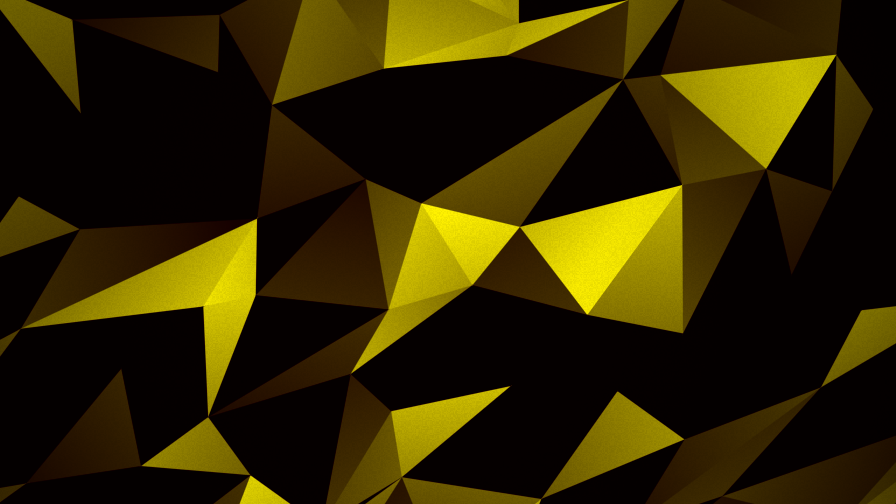
Reproduce this background procedurally as a Shadertoy shader.

```glsl
// Low-poly relief of yellow, brown and black facets.
// A jittered lattice, sheared more strongly towards the bottom, is cut into
// triangles; each gets a hashed brightness, a soft gradient and fine grain.

#define CELL 0.205       // lattice spacing, in canvas heights
#define JITTER 0.38      // vertex offset, in cells
#define SHEAR 1.0        // slant at the lower border
#define UNSHEAR 0.4      // how much the slant relaxes upwards
#define DARK_QUADS 0.22  // share of wholly black quads
#define DARK_TRIS 0.33   // share of black facets among the rest
#define PEAK 0.75        // brightness range of the lit facets
#define GRADIENT 0.25    // brightness change across a facet
#define FOCUS 0.18       // how much bright facets gather near the middle
#define VIGNETTE 0.32    // darkening towards the corners
#define GRAIN 0.035      // strength of the fine noise
#define SEED 7.0

float hash(vec2 p, float salt) {
    vec3 q = fract(vec3(p.xyx) * 0.1031 + (salt + SEED) * 0.1379);
    q += dot(q, q.yzx + 33.33);
    return fract((q.x + q.y) * q.z);
}

float cross2(vec2 a, vec2 b) { return a.x * b.y - a.y * b.x; }

// Horizontal shift of the lattice at height y
float slant(float y) { return SHEAR * (y - UNSHEAR * y * y); }

vec2 vertexAt(vec2 id) {
    vec2 offset = 2.0 * vec2(hash(id, 1.0), hash(id, 2.0)) - 1.0;
    vec2 p = (id + JITTER * offset) * CELL;
    return p + vec2(slant(p.y), 0.0);
}

// Signed distance to the line a-b, positive on its left
float lineDistance(vec2 p, vec2 a, vec2 b) {
    return cross2(b - a, p - a) / length(b - a);
}

// Positive inside the triangle
float triangleDistance(vec2 p, vec2 a, vec2 b, vec2 c) {
    float turn = sign(cross2(b - a, c - a));
    return min(turn * lineDistance(p, a, b),
           min(turn * lineDistance(p, b, c), turn * lineDistance(p, c, a)));
}

float radiusSquared(vec2 p) {
    vec2 d = p - vec2(0.47 * iResolution.x / iResolution.y, 0.47);
    return dot(d, d);
}

// Brightness of one facet; values below zero end up black
float facetTone(vec2 p, vec2 centre, vec2 id, float salt) {
    float chance = hash(id, salt) + FOCUS * (0.35 - radiusSquared(centre));
    float lit = clamp((chance - DARK_TRIS) / (1.0 - DARK_TRIS), 0.0, 1.0);
    if (lit <= 0.0 || hash(id, 3.0) < DARK_QUADS) return -0.07;
    float tone = 0.09 + PEAK * lit * lit;
    float angle = 6.2832 * hash(id, salt + 0.5);
    float slope = dot(p - centre, vec2(cos(angle), sin(angle))) / CELL;
    return tone + slope * (0.06 + GRADIENT * tone);
}

// Adds a facet as (tone * coverage, coverage)
vec2 facet(vec2 p, vec2 a, vec2 b, vec2 c, vec2 id, float salt) {
    float soft = 0.8 / iResolution.y;
    float cover = smoothstep(-soft, soft, triangleDistance(p, a, b, c));
    if (cover <= 0.0) return vec2(0.0);
    return cover * vec2(facetTone(p, (a + b + c) / 3.0, id, salt), 1.0);
}

void mainImage(out vec4 fragColor, in vec2 fragCoord) {
    vec2 p = fragCoord / iResolution.y;
    vec2 home = floor((p - vec2(slant(p.y), 0.0)) / CELL);

    // Gather the facets of the surrounding quads
    vec2 sum = vec2(0.0);
    for (int j = -1; j <= 1; j++)
    for (int i = -1; i <= 1; i++) {
        vec2 id = home + vec2(i, j);
        vec2 a = vertexAt(id);
        vec2 b = vertexAt(id + vec2(1, 0));
        vec2 c = vertexAt(id + vec2(0, 1));
        vec2 d = vertexAt(id + vec2(1, 1));

        // Use a random diagonal, unless the quad allows only one
        bool canAD = cross2(d - a, b - a) * cross2(d - a, c - a) < 0.0;
        bool canBC = cross2(c - b, a - b) * cross2(c - b, d - b) < 0.0;
        if (canAD && (!canBC || hash(id, 4.0) < 0.5)) {
            sum += facet(p, a, d, b, id, 5.0) + facet(p, a, d, c, id, 6.0);
        } else {
            sum += facet(p, b, c, a, id, 5.0) + facet(p, b, c, d, id, 6.0);
        }
    }
    float tone = min(sum.x / max(sum.y, 0.001), 0.86);

    // Warm yellow ramp: red leads green, blue stays empty
    vec3 color = max(vec3(tone + 0.085 - 0.04 * tone, tone, 0.0), 0.0);
    color *= 1.08 - VIGNETTE * radiusSquared(p);
    color *= 1.0 + GRAIN * (hash(floor(p * 432.0), 9.0) - 0.5) * 2.0;
    fragColor = vec4(clamp(color, 0.0, 1.0), 1.0);
}
```
